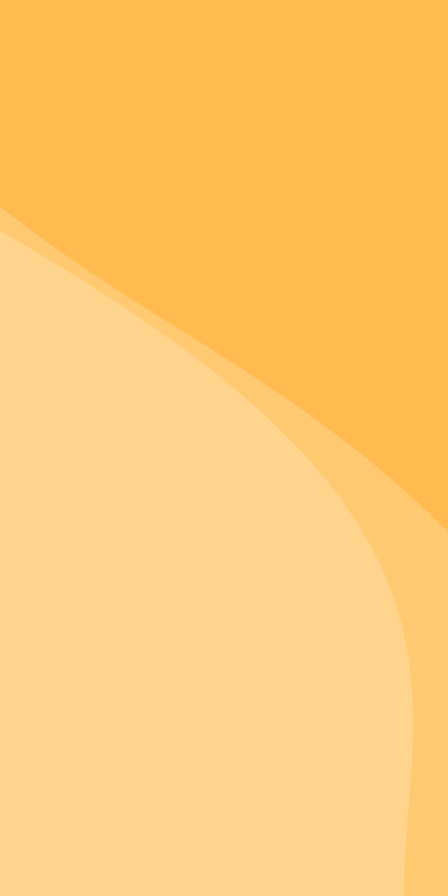
This background is drawn by a Shadertoy shader. Its source:

```glsl
// Two overlapping pale hills with smooth curved edges under a flat amber sky.

// Depth below the top of the canvas of the broad rear slope, at x in 0..1
float rearSlope(float x) {
    return 0.2305 + x * (0.3984 + x * (-0.2109 + x * 0.1758));
}

// Right-hand limit of the front hill at a given depth below the top
float frontLimit(float depth) {
    float s = (depth - 0.2578) / 0.7422;
    float bend = s - 0.45;
    return s * (2.690 - 1.992 * s + 1.229 * bend * bend * bend);
}

// Antialiased coverage: 1 where the field is positive
float coverage(float field) {
    return clamp(0.5 + field / max(fwidth(field), 1e-5), 0.0, 1.0);
}

void mainImage(out vec4 fragColor, in vec2 fragCoord) {
    vec2 uv = fragCoord / iResolution.xy;
    float depth = 1.0 - uv.y;

    vec3 amber = vec3(1.0, 0.733, 0.310);
    vec3 apricot = vec3(1.0, 0.788, 0.443);
    vec3 cream = vec3(1.0, 0.831, 0.549);

    // Layers from back to front
    vec3 color = mix(amber, apricot, coverage(depth - rearSlope(uv.x)));
    color = mix(color, cream, coverage(frontLimit(depth) - uv.x));

    fragColor = vec4(color, 1.0);
}
```
